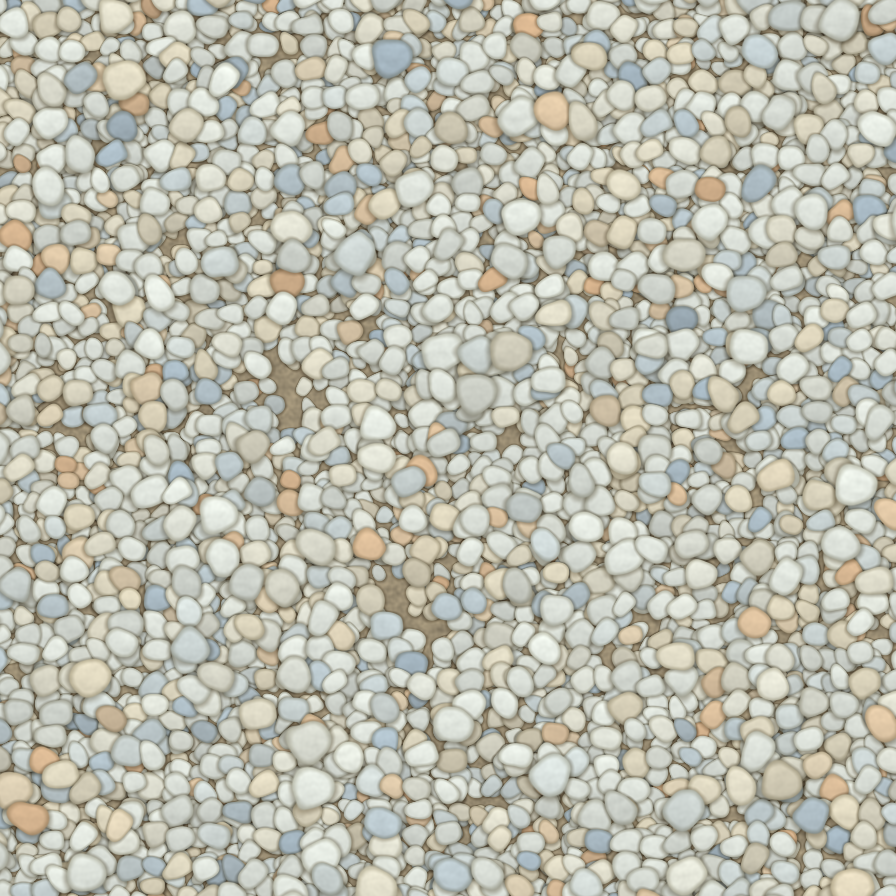
A three.js fragment shader for this texture:

```glsl
#define LAYERS 4
#define FINE_CELLS 48.0
#define CELL_STEP 7.0
#define JITTER 0.6
#define WARP 0.003
#define SHADOW_TINT vec3(0.74, 0.72, 0.68)
#define RIM_TINT vec3(0.80, 0.79, 0.75)
#define SOIL vec3(0.60, 0.55, 0.45)
#define PALE vec3(0.875, 0.895, 0.865)
#define CREAM vec3(0.870, 0.840, 0.745)
#define SLATE vec3(0.660, 0.730, 0.775)
#define RUST vec3(0.850, 0.710, 0.560)

varying vec2 vUv;

vec3 hash3(vec2 p) {
  vec3 q = fract(p.xyx * vec3(0.1031, 0.1030, 0.0973));
  q += dot(q, q.yxz + 33.33);
  return fract((q.xxy + q.yzz) * q.zyx);
}

float cornerSlope(vec2 cell, vec2 offset) {
  return dot(hash3(cell + 71.0).xy * 2.0 - 1.0, offset);
}

float gradientNoise(vec2 p) {
  vec2 i = floor(p);
  vec2 f = p - i;
  vec2 u = f * f * f * (f * (f * 6.0 - 15.0) + 10.0);
  vec2 e = vec2(1.0, 0.0);
  return mix(
    mix(cornerSlope(i, f), cornerSlope(i + e, f - e), u.x),
    mix(cornerSlope(i + e.yx, f - e.yx), cornerSlope(i + e.xx, f - e.xx), u.x),
    u.y);
}

// Mostly pale stones, with cream, blue grey and a few rusty ones
vec3 stoneColour(vec3 rnd) {
  vec3 colour = mix(PALE, CREAM, smoothstep(0.38, 0.76, rnd.x));
  colour = mix(colour, mix(PALE, SLATE, 0.2 + 0.8 * rnd.y * rnd.y), step(0.76, rnd.x));
  colour = mix(colour, mix(CREAM, RUST, rnd.y), step(0.94, rnd.x));
  return colour * mix(0.88, 1.05, sqrt(rnd.z));
}

// Rounded, slightly egg-shaped radius: 1 on the rim
float stoneRadius(vec2 q, vec3 rnd) {
  q.y *= 1.0 + 0.6 * (rnd.x - 0.5) * clamp(q.x, -1.0, 1.0);
  float power = mix(1.9, 2.7, rnd.y);
  vec2 a = pow(abs(q) + 0.0001, vec2(power));
  return pow(a.x + a.y, 1.0 / power);
}

// Share of stones missing around a place, where soil lies open
float bareness(vec2 place) {
  return smoothstep(0.24, 0.5, gradientNoise(place * 8.0 + 17.0));
}

void main() {
  vec2 warp = vec2(gradientNoise(vUv * 48.0), gradientNoise(vUv * 48.0 + 90.0));
  vec2 pos = vUv + WARP * warp;
  float vein = gradientNoise(vUv * vec2(60.0, 110.0) + 31.0);
  float grain = gradientNoise(vUv * 200.0);
  vec3 colour = SOIL * (1.0 + 0.15 * grain + 0.2 * vein);

  // Small stones first, larger ones laid over them
  for (int layer = 0; layer < LAYERS; layer++) {
    float depth = float(layer);
    float cells = FINE_CELLS - CELL_STEP * depth;
    vec2 shift = vec2(37.3, 11.7) * depth;
    vec2 grid = pos * cells + shift;
    vec2 home = floor(grid);
    float presence = layer == LAYERS - 1 ? 0.2 : 0.98 - 0.11 * depth;

    // Upper rows first, so nearer stones overlap those behind
    for (int j = 1; j >= -1; j--) {
      for (int i = -1; i <= 1; i++) {
        vec2 cell = home + vec2(float(i), float(j));
        vec3 place = hash3(cell + 101.0 * depth + 7.0);
        vec2 centre = cell + 0.5 + JITTER * (place.xy - 0.5);
        vec2 offset = grid - centre;
        if (dot(offset, offset) > 1.0) continue;
        if (place.z > presence - 0.75 * bareness((centre - shift) / cells)) continue;

        vec3 form = hash3(cell + 57.0 * depth + 213.0);
        float angle = (form.x - 0.55) * 2.4;
        float c = cos(angle);
        float s = sin(angle);
        float size = mix(0.47, 0.65, form.y);
        vec2 axes = size * vec2(1.0, mix(0.64, 0.95, form.z));
        vec2 local = vec2(c * offset.x + s * offset.y, c * offset.y - s * offset.x) / axes;
        float r = stoneRadius(local, form.zxy);

        // Contact shadow, then the stone with its soft darker rim
        float light = offset.y / size;
        float shade = 1.0 - smoothstep(0.95, 1.28 - 0.08 * light, r);
        colour *= mix(vec3(1.0), SHADOW_TINT, shade);
        vec3 stone = stoneColour(hash3(cell + 19.0 * depth + 401.0));
        stone *= 1.0 + 0.06 * vein + 0.03 * grain + 0.05 * light;
        stone *= mix(vec3(1.0), RIM_TINT, smoothstep(0.68, 1.02, r));
        stone *= 0.94 + 0.02 * depth;
        colour = mix(colour, stone, 1.0 - smoothstep(0.93, 1.05, r));
      }
    }
  }
  gl_FragColor = vec4(clamp(colour, 0.0, 1.0), 1.0);
}
```
